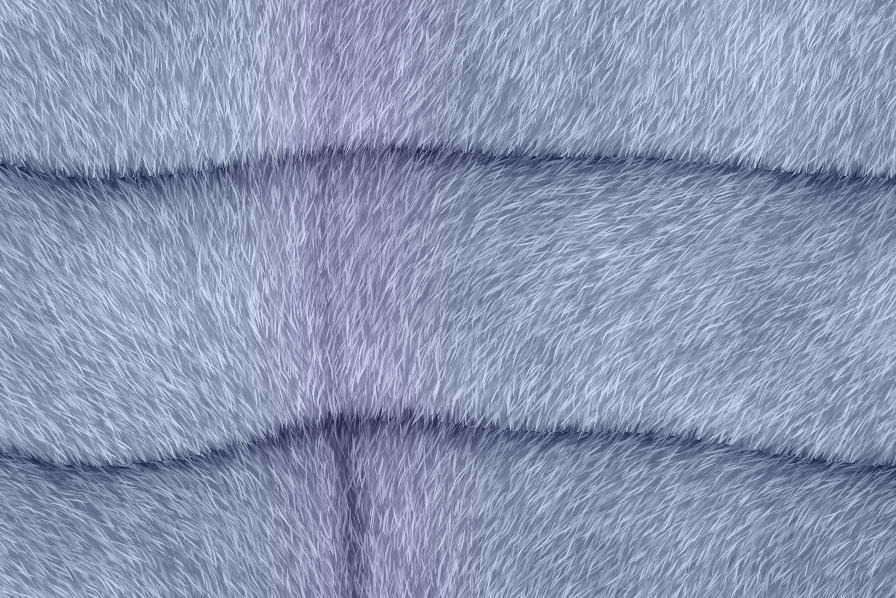
This texture is drawn by a WebGL 2 fragment shader. Its source:

```glsl
#version 300 es
precision highp float;
// Blue-grey fur in three horizontal rolls, split by one upright join.
// Layers of jittered cells each hold one tapered hair, combed along a flow
// field and shaded at its root by the creases between the rolls.
uniform vec2 u_resolution;
out vec4 fragColor;

#define LAYERS 15
#define CELL 0.027          // spacing of hairs in one layer
#define HAIR_HALF_WIDTH 0.0013
#define HAIR_CONTRAST 0.72
#define COMB_JITTER 0.75    // spread of hair angles, radians
#define ROLL_HEIGHT 0.48
#define BASE_LIGHT 0.81
#define SHADOW vec3(0.20, 0.24, 0.36)
#define LIGHT vec3(0.71, 0.76, 0.85)
#define LILAC vec3(0.025, -0.012, 0.015)

vec4 hash4(vec3 p) {
    vec4 q = fract(p.xyzx * vec4(0.1031, 0.1030, 0.0973, 0.1099));
    q += dot(q, q.wzxy + 33.33);
    return fract((q.xxyz + q.yzzw) * q.zywx);
}

float noise(vec2 p) {
    vec2 i = floor(p), f = fract(p);
    f = f * f * (3.0 - 2.0 * f);
    float a = hash4(vec3(i, 7.0)).x;
    float b = hash4(vec3(i + vec2(1, 0), 7.0)).x;
    float c = hash4(vec3(i + vec2(0, 1), 7.0)).x;
    float d = hash4(vec3(i + vec2(1, 1), 7.0)).x;
    return mix(mix(a, b, f.x), mix(c, d, f.x), f.y);
}

float bump(float x, float centre, float width) {
    float u = (x - centre) / width;
    return exp(-u * u);
}

// Heights of the lower (x) and upper (y) crease
vec2 creases(float x) {
    return vec2(0.218, 0.700)
        + vec2(0.080, 0.050) * bump(x, 0.62, 0.25)
        + vec2(0.055, 0.035) * bump(x, 1.06, 0.26)
        + 0.025 * bump(x, 0.0, 0.08);
}

float joinX(float y) {
    return 0.59 - 0.05 * smoothstep(0.1, 0.55, y) + 0.02 * smoothstep(0.65, 1.0, y);
}

// Angle of the hairs: shallow at the top of a roll, steep at its foot and join
float combAngle(vec2 p) {
    vec2 c = creases(p.x);
    float foot = p.y < c.x ? c.x - ROLL_HEIGHT : (p.y < c.y ? c.x : c.y);
    float rise = clamp((p.y - foot) / ROLL_HEIGHT, 0.0, 1.0);
    float side = p.x - joinX(p.y);
    float away = smoothstep(0.0, 0.4, abs(side));
    float lean = mix(0.15, 0.45, away) + 0.5 * rise * away;
    float swirl = 0.7 * (noise(p * 3.2 + 11.0) - 0.5);
    return 1.571 - lean * smoothstep(-0.04, 0.04, side)
        + lean * smoothstep(0.04, -0.04 + 0.08001, -side) * 0.9 + swirl;
}

// Sharp dark edge above a crease, deep core and long fade below it
float creaseShade(float d, float fade) {
    return d > 0.0 ? 0.60 * exp(-d / 0.009)
                   : 0.40 * exp(d / 0.018) + 0.36 * exp(d / fade);
}

float lightness(vec2 p) {
    vec2 c = creases(p.x);
    float patches = noise(p * 4.0 + 3.0) + 0.6 * noise(p * 10.0) - 0.8;
    float join = bump(p.x, joinX(p.y), 0.024);
    float v = BASE_LIGHT + 0.20 * patches;
    v -= creaseShade(p.y - c.x, 0.085) + creaseShade(p.y - c.y, 0.065);
    return v - join * mix(0.38, 0.15, smoothstep(0.15, 0.4, p.y));
}

vec3 furColour(float v) {
    return mix(SHADOW, LIGHT, clamp(v, -0.15, 1.25));
}

void main() {
    vec2 p = gl_FragCoord.xy / u_resolution.y;
    float pixel = 1.0 / u_resolution.y;
    float comb = combAngle(p);
    vec3 colour = furColour(lightness(p) - 0.25);

    // Hairs, deepest layer first
    for (int layer = 0; layer < LAYERS; layer++) {
        float depth = float(layer) / float(LAYERS - 1);
        vec2 shift = hash4(vec3(float(layer), 5.0, 9.0)).xy;
        vec2 home = floor(p / CELL + shift);
        for (int n = 0; n < 9; n++) {
            vec2 cell = home + vec2(n % 3 - 1, n / 3 - 1);
            vec4 h = hash4(vec3(cell + 20.0, float(layer) * 3.7 + 1.0));
            vec2 root = (cell + h.xy - shift) * CELL;
            float angle = comb + COMB_JITTER * (h.z - 0.5);
            vec2 dir = vec2(cos(angle), sin(angle));
            vec2 q = p - root;
            float along = dot(q, dir) / (CELL * mix(0.6, 0.97, h.w));
            if (abs(along) > 1.0) continue;
            float curl = (fract(h.z * 17.0) - 0.5) * 0.16 * CELL * along * along;
            float across = abs(dot(q, vec2(-dir.y, dir.x)) + curl);
            float taper = 1.0 - along * along;
            float cover = clamp((HAIR_HALF_WIDTH * taper - across) / pixel + 0.5, 0.0, 1.0);
            cover *= smoothstep(0.0, 0.35, taper);
            if (cover <= 0.0) continue;
            float tone = fract(h.w * 31.0 + h.x) - 0.5;
            float v = lightness(root) + HAIR_CONTRAST * tone
                + 0.18 * (depth - 0.5) - 0.08 * along;
            colour = mix(colour, furColour(v), cover * 0.92);
        }
    }

    // Faint lilac cast beside the join
    colour += LILAC * bump(p.x, joinX(p.y) + 0.04, 0.12);
    fragColor = vec4(colour, 1.0);
}
```
